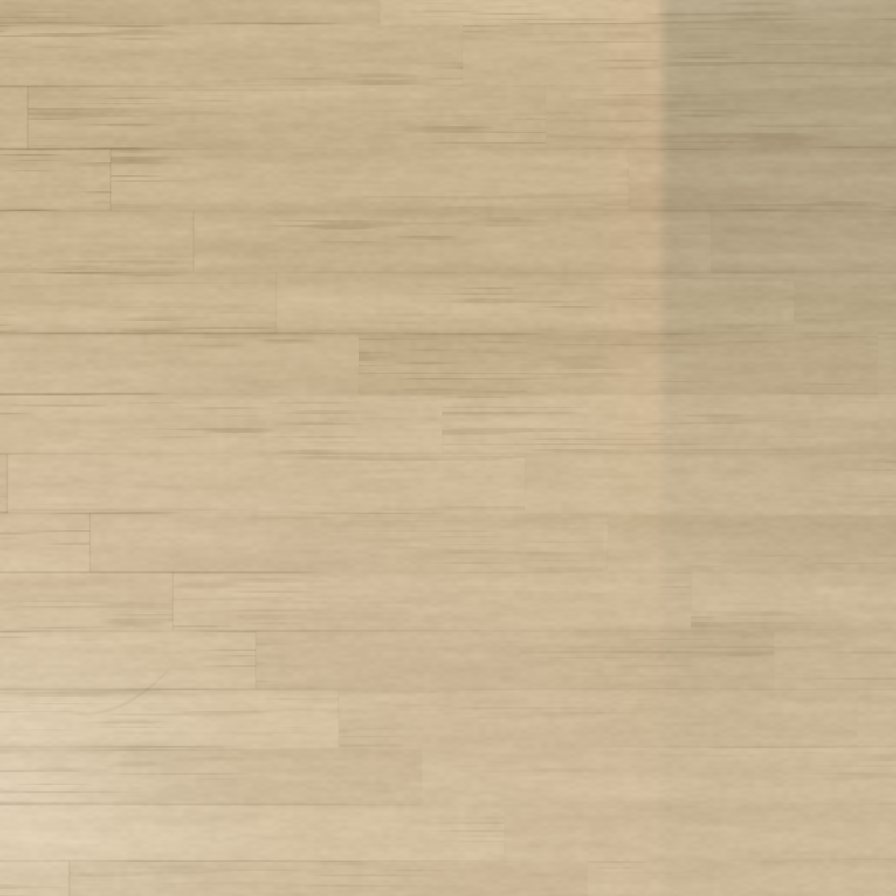
A WebGL 2 fragment shader for this texture:

```glsl
#version 300 es
precision highp float;
// Pale oak strip floor: about fifteen and a half rows of long boards, the
// end joints stepping sideways from row to row. Stretched noise gives soft
// grain and sparse thin pores; a glow and an upright shade edge light it.

uniform vec2 u_resolution;
out vec4 outColor;

const float BOARD_LENGTH = 0.578;

float hash(vec2 p) {
    vec3 q = fract(vec3(p.xyx) * 0.1031);
    q += dot(q, q.yzx + 33.33);
    return fract((q.x + q.y) * q.z);
}

float noise(vec2 p) {
    vec2 cell = floor(p), f = fract(p);
    f = f * f * (3.0 - 2.0 * f);
    return mix(mix(hash(cell), hash(cell + vec2(1, 0)), f.x),
               mix(hash(cell + vec2(0, 1)), hash(cell + vec2(1, 1)), f.x), f.y);
}

// Position along a row in board lengths; whole numbers are end joints.
float alongRow(float row, float x) {
    return (x - 0.031 - 0.0925 * (row - 2.0)) / BOARD_LENGTH + 20.0;
}

// Tone of the boards in a row, blended over a narrow width at each joint.
float boardTone(float row, float x) {
    float s = alongRow(row, x), joint = floor(s + 0.5);
    float side = smoothstep(-0.004, 0.004, s - joint);
    return mix(hash(vec2(joint - 1.0, row + 7.0)), hash(vec2(joint, row + 7.0)), side) - 0.5;
}

// Soft long streaks, centred on zero.
float woodGrain(vec2 p, float seed) {
    vec2 q = p + vec2(seed * 3.7, seed * 1.3);
    q.y += 0.004 * noise(q * vec2(9.0, 14.0));
    float broad = noise(q * vec2(2.5, 44.0)) - 0.5;
    float middle = noise(q * vec2(6.0, 105.0) + 31.0) - 0.5;
    float fine = noise(q * vec2(22.0, 230.0) + 57.0) - 0.5;
    return 0.036 * broad + 0.026 * middle + 0.022 * fine;
}

// Sparse thin dark lines, gathered in patches; 0 to 1.
float pores(vec2 p, float seed) {
    vec2 q = p + vec2(seed * 2.3, seed * 1.7);
    float patches = smoothstep(0.4, 0.75, noise(q * vec2(4.0, 26.0)));
    float thin = smoothstep(0.55, 0.95, noise(q * vec2(11.0, 340.0) + 19.0));
    return patches * thin;
}

void main() {
    vec2 uv = gl_FragCoord.xy / u_resolution;
    float down = 1.0 - uv.y;

    // Rows narrow slightly toward the bottom.
    float t = (down - 0.026) / 0.935;
    float rowPos = 1.0 + 14.0 * (t - 0.0557 * t * (1.0 - t));
    float row = floor(rowPos), across = rowPos - row;
    float along = alongRow(row, uv.x);
    float seed = hash(vec2(floor(along), row)) * 9.0 + row;

    // Base colour, brightening downward and glowing at the lower left.
    float glow = exp(-3.2 * length((uv - vec2(0.0, 0.12)) * vec2(1.0, 1.2)));
    vec3 color = vec3(0.783, 0.7, 0.563);
    color += vec3(0.02, 0.026, 0.034) * smoothstep(0.2, 1.0, down);
    color += vec3(0.07, 0.08, 0.105) * glow;
    color += 0.02 * (noise(uv * vec2(3.0, 4.0) + 5.0) - 0.5);

    // Board tones and grain; part of the grain runs on between boards.
    float tone = mix(boardTone(row - 1.0, uv.x), boardTone(row, uv.x),
                     smoothstep(0.0, 0.05, across));
    float grain = 0.65 * woodGrain(uv, seed) + 0.65 * woodGrain(uv, 2.6);
    grain *= mix(1.15, 0.75, down);
    color += (0.034 * tone + grain) * vec3(1.0, 1.03, 1.06);

    // Thin pores, clearest at the upper left, over a fine even fleck.
    float poreDepth = mix(0.075, 0.04, smoothstep(0.1, 0.8, 0.5 * uv.x + 0.6 * down));
    color -= poreDepth * pores(uv, seed);
    color += 0.022 * (noise(uv * vec2(130.0, 250.0) + 83.0) - 0.5);
    color += 0.016 * (noise(uv * vec2(60.0, 120.0) + 47.0) - 0.5);

    // Soft dark bands lying along stretches of some seams.
    float nearest = floor(rowPos + 0.5);
    float fromSeam = abs(rowPos - nearest) * 0.066;
    float band = smoothstep(0.4, 0.85, noise(vec2(uv.x * 2.2 + nearest * 5.3, nearest * 3.7)));
    color -= 0.03 * band * exp(-pow(fromSeam / 0.006, 2.0));

    // Broken thin seams, clearest at the left, and barely visible end joints.
    float wear = noise(vec2(uv.x * 7.0 + nearest * 2.9, nearest * 4.7));
    float seamShow = mix(smoothstep(0.35, 0.75, wear), 1.0, 0.4 * smoothstep(0.35, 0.0, uv.x));
    seamShow *= mix(1.0, 0.25, smoothstep(0.1, 0.6, uv.x));
    color -= 0.095 * seamShow * exp(-pow(fromSeam / 0.0013, 2.0));
    float fromJoint = abs(along - floor(along + 0.5)) * BOARD_LENGTH;
    float jointShow = mix(0.045, 0.006, smoothstep(0.03, 0.5, uv.x));
    color -= jointShow * exp(-pow(fromJoint / 0.0012, 2.0));

    // A faint curved scuff on the lower left boards.
    float bend = uv.x - 0.105;
    float scuff = abs(uv.y - 0.204 - 5.5 * bend * bend - 0.12 * bend);
    float scuffEnds = smoothstep(0.06, 0.09, uv.x) * (1.0 - smoothstep(0.17, 0.2, uv.x));
    color -= 0.035 * exp(-pow(scuff / 0.002, 2.0)) * scuffEnds;

    // Cool shade right of an upright edge, fading downward, with a warm rim.
    float shade = smoothstep(0.728, 0.75, uv.x) * (1.0 - 0.8 * smoothstep(0.0, 0.75, down));
    color *= mix(vec3(1.0), vec3(0.89, 0.91, 0.922), shade);
    float rim = smoothstep(0.66, 0.72, uv.x) * (1.0 - smoothstep(0.73, 0.748, uv.x));
    color += vec3(0.01, 0.0, 0.002) * rim * (1.0 - smoothstep(0.2, 0.75, down));

    outColor = vec4(clamp(color, 0.0, 1.0), 1.0);
}
```
